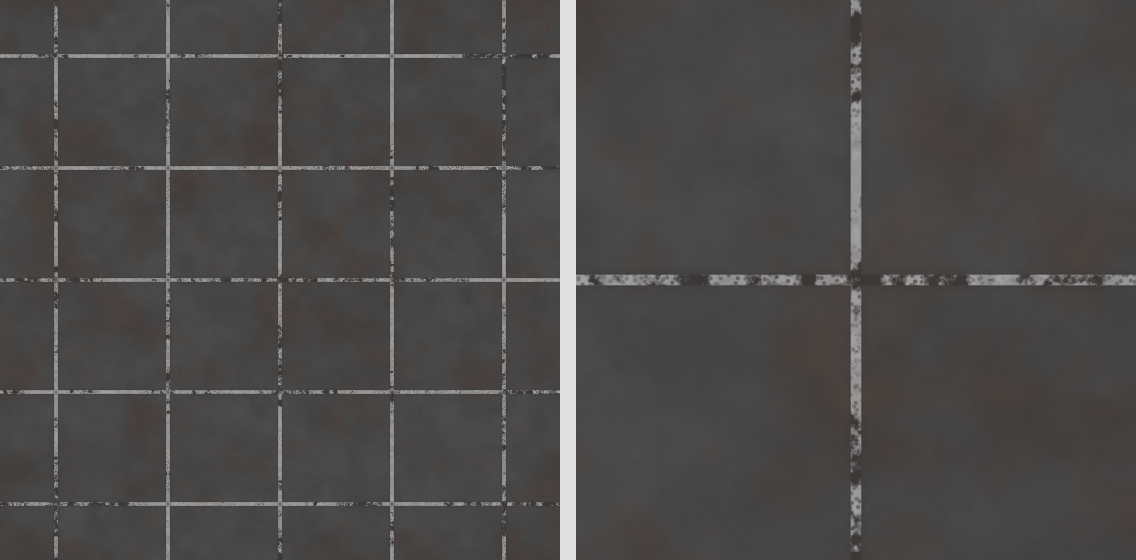
Left: the whole. Right: its middle third, enlarged.
This texture is drawn by a Shadertoy shader. Its source:

```glsl
// Square dark slate tiles with rusty clouding and thin, stained pale grout; tiles seamlessly.

const float TILES = 5.0;            // repeats across and down
const float GROUT_WIDTH = 0.0064;   // in canvas units
const vec3 SLATE = vec3(0.275, 0.277, 0.279);
const vec3 RUST = vec3(0.278, 0.251, 0.238);
const vec3 GROUT = vec3(0.590, 0.585, 0.588);
const vec3 GRIME = vec3(0.170, 0.155, 0.148);
const float CLOUD_CONTRAST = 0.24;
const float TILE_VARIATION = 0.025;
const float GRIME_AMOUNT = 0.85;

// Integer hash of a cell and a seed, from 0 to 1
float hash(vec2 cell, float seed) {
    uvec3 k = uvec3(ivec3(vec3(cell, seed)));
    uint h = k.x * 73856093u ^ k.y * 19349663u ^ k.z * 83492791u;
    h = (h ^ (h >> 16u)) * 2146121005u;
    h = (h ^ (h >> 15u)) * 2221713035u;
    h ^= h >> 16u;
    return float(h & 65535u) / 65535.0;
}

// Value noise that wraps after a whole number of cells
float noise(vec2 uv, vec2 period, float seed) {
    vec2 p = uv * period;
    vec2 i = floor(p);
    vec2 f = fract(p);
    f = f * f * (3.0 - 2.0 * f);
    vec2 a = mod(i, period);
    vec2 b = mod(i + 1.0, period);
    return mix(mix(hash(a, seed), hash(vec2(b.x, a.y), seed), f.x),
               mix(hash(vec2(a.x, b.y), seed), hash(b, seed), f.x), f.y);
}

// Octaves of wrapping noise, from 0 to 1
float fbm(vec2 uv, vec2 period, float seed) {
    float sum = 0.0;
    float weight = 0.5;
    float total = 0.0;
    for (int i = 0; i < 6; i++) {
        sum += weight * noise(uv, period, seed + float(i));
        total += weight;
        weight *= 0.58;
        period *= 2.0;
    }
    return sum / total;
}

// Cellular noise that wraps: distance to the nearest scattered point
float cellular(vec2 uv, float period, float seed) {
    vec2 p = uv * period;
    vec2 i = floor(p);
    float nearest = 2.0;
    for (int y = -1; y <= 1; y++) {
        for (int x = -1; x <= 1; x++) {
            vec2 cell = i + vec2(x, y);
            vec2 id = mod(cell, period);
            vec2 point = cell + vec2(hash(id, seed), hash(id, seed + 1.0));
            nearest = min(nearest, distance(p, point));
        }
    }
    return nearest;
}

vec3 tileColor(vec2 uv, vec2 id) {
    float clouds = fbm(uv, vec2(12.0), 10.0);
    float mottling = fbm(uv, vec2(30.0), 20.0);
    float grain = noise(uv, vec2(320.0), 30.0) - 0.5;
    float rust = smoothstep(0.40, 0.72, mix(clouds, mottling, 0.35));
    vec3 color = mix(SLATE, RUST, rust);
    float tone = 1.0 + CLOUD_CONTRAST * (mottling - 0.5) - 0.05 * (rust - 0.4);
    tone += TILE_VARIATION * (hash(id, 40.0) - 0.5) + 0.02 * grain;
    return color * tone;
}

vec3 groutColor(vec2 uv, float junction) {
    // Worn stretches hold dense specks; the rest stays nearly clean
    float wear = smoothstep(0.32, 0.78, fbm(uv, vec2(14.0), 50.0));
    float specks = fbm(uv, vec2(110.0), 60.0);
    float grime = smoothstep(0.68 - 0.38 * wear, 0.86 - 0.32 * wear, specks);
    float pits = 1.0 - smoothstep(0.15, 0.42, cellular(uv, 230.0, 70.0));
    grime = max(grime, pits * wear * 0.8);
    grime = max(grime, 0.5 * junction * (0.5 + specks));
    float tone = 0.92 + 0.16 * noise(uv, vec2(200.0), 80.0);
    return mix(GROUT * tone, GRIME, GRIME_AMOUNT * grime);
}

void mainImage(out vec4 fragColor, in vec2 fragCoord) {
    vec2 uv = fragCoord / iResolution.xy;
    vec2 pixel = 1.0 / iResolution.xy;

    // Grid with a tile centred on the origin
    vec2 grid = uv * TILES + 0.5;
    vec2 id = mod(floor(grid), TILES);
    vec2 edge = (0.5 - abs(fract(grid) - 0.5)) / TILES;

    // Smooth joint masks and the crossings between them
    vec2 halfWidth = vec2(0.5 * GROUT_WIDTH);
    vec2 joints = 1.0 - smoothstep(halfWidth - 0.5 * pixel, halfWidth + 0.5 * pixel, edge);
    float mask = max(joints.x, joints.y);
    float junction = 1.0 - smoothstep(0.001, 0.007, length(edge));

    // Faint shade where the tiles meet the grout
    float rim = 1.0 - 0.05 * (1.0 - smoothstep(0.003, 0.008, min(edge.x, edge.y)));
    vec3 color = mix(tileColor(uv, id) * rim, groutColor(uv, junction), mask);
    fragColor = vec4(color, 1.0);
}
```
